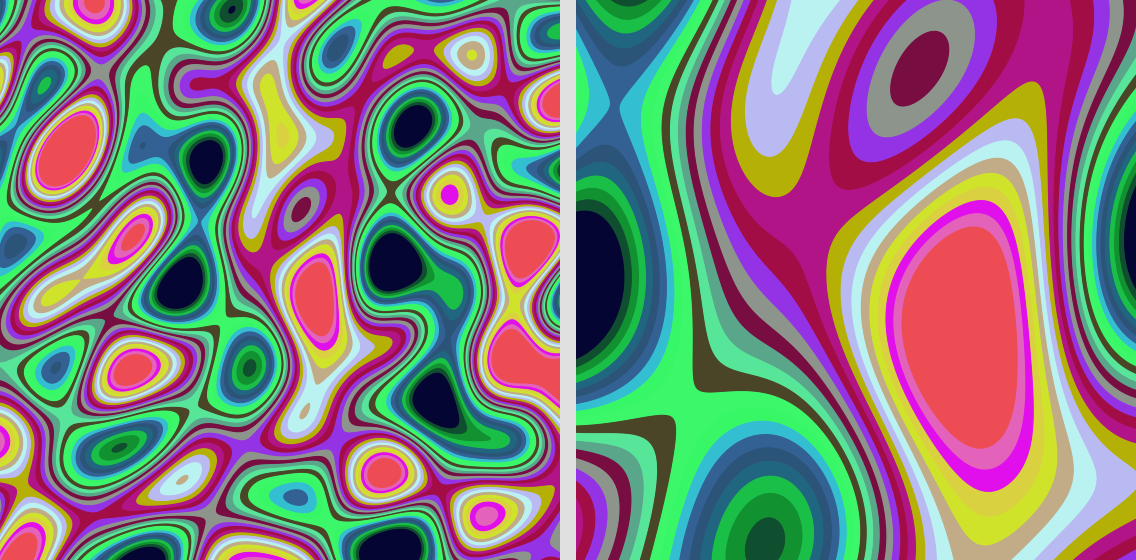
Left, the full canvas; right, a detail of the centre.
A WebGL 1 fragment shader for this pattern:

```glsl
precision highp float;

uniform vec2 u_resolution;

#define WAVES 18
#define MIN_FREQUENCY 14.0
#define MAX_FREQUENCY 38.0
#define MEAN_LEVEL 13.7
#define LEVEL_SPREAD 6.2
#define GOLDEN_ANGLE 2.399963
#define SEED 4.7

float hash(float n) {
  return fract(sin(n * 12.9898 + SEED) * 43758.5453);
}

// Layered plane waves: xy holds the slope, z the height in colour levels
vec3 waveField(vec2 p) {
  vec3 field = vec3(0.0);
  for (int i = 0; i < WAVES; i++) {
    float n = float(i);
    float angle = n * GOLDEN_ANGLE + 0.3 * hash(n + 40.0);
    float frequency = mix(MIN_FREQUENCY, MAX_FREQUENCY, fract(n * 0.7549 + 0.2));
    vec2 k = frequency * vec2(cos(angle), sin(angle));
    float phase = dot(k, p) + 6.2832 * hash(n);
    field += vec3(k * cos(phase), sin(phase));
  }
  field *= LEVEL_SPREAD * sqrt(2.0 / float(WAVES));
  return field + vec3(0.0, 0.0, MEAN_LEVEL);
}

// Covers everything above the next contour with the next colour
void addBand(inout vec3 color, inout float height, float blur, vec3 next) {
  height -= 1.0;
  color = mix(color, next, smoothstep(-blur, blur, height));
}

vec3 contourColor(float h, float blur) {
  vec3 c = vec3(0.02, 0.02, 0.20);
  // Deep basins: greens, then blues
  addBand(c, h, blur, vec3(0.06, 0.31, 0.19));
  addBand(c, h, blur, vec3(0.07, 0.57, 0.19));
  addBand(c, h, blur, vec3(0.10, 0.75, 0.28));
  addBand(c, h, blur, vec3(0.13, 0.40, 0.50));
  addBand(c, h, blur, vec3(0.17, 0.33, 0.47));
  addBand(c, h, blur, vec3(0.20, 0.38, 0.58));
  addBand(c, h, blur, vec3(0.20, 0.75, 0.82));
  // Lower slopes
  addBand(c, h, blur, vec3(0.22, 0.97, 0.40));
  addBand(c, h, blur, vec3(0.24, 0.97, 0.42));
  addBand(c, h, blur, vec3(0.29, 0.27, 0.15));
  addBand(c, h, blur, vec3(0.34, 0.90, 0.60));
  addBand(c, h, blur, vec3(0.35, 0.65, 0.54));
  addBand(c, h, blur, vec3(0.47, 0.05, 0.26));
  addBand(c, h, blur, vec3(0.55, 0.58, 0.55));
  // Upper slopes
  addBand(c, h, blur, vec3(0.58, 0.20, 0.90));
  addBand(c, h, blur, vec3(0.64, 0.05, 0.27));
  addBand(c, h, blur, vec3(0.69, 0.08, 0.53));
  addBand(c, h, blur, vec3(0.71, 0.69, 0.02));
  addBand(c, h, blur, vec3(0.73, 0.73, 0.95));
  addBand(c, h, blur, vec3(0.73, 0.95, 0.95));
  // Peaks
  addBand(c, h, blur, vec3(0.76, 0.67, 0.53));
  addBand(c, h, blur, vec3(0.81, 0.89, 0.17));
  addBand(c, h, blur, vec3(0.85, 0.82, 0.25));
  addBand(c, h, blur, vec3(0.88, 0.06, 0.92));
  addBand(c, h, blur, vec3(0.89, 0.39, 0.73));
  addBand(c, h, blur, vec3(0.93, 0.30, 0.33));
  return c;
}

void main() {
  vec2 p = gl_FragCoord.xy / u_resolution.y;
  vec3 field = waveField(p);
  // One pixel of slope sets the edge softness
  float blur = max(0.6 * length(field.xy) / u_resolution.y, 0.001);
  gl_FragColor = vec4(contourColor(field.z, blur), 1.0);
}
```
